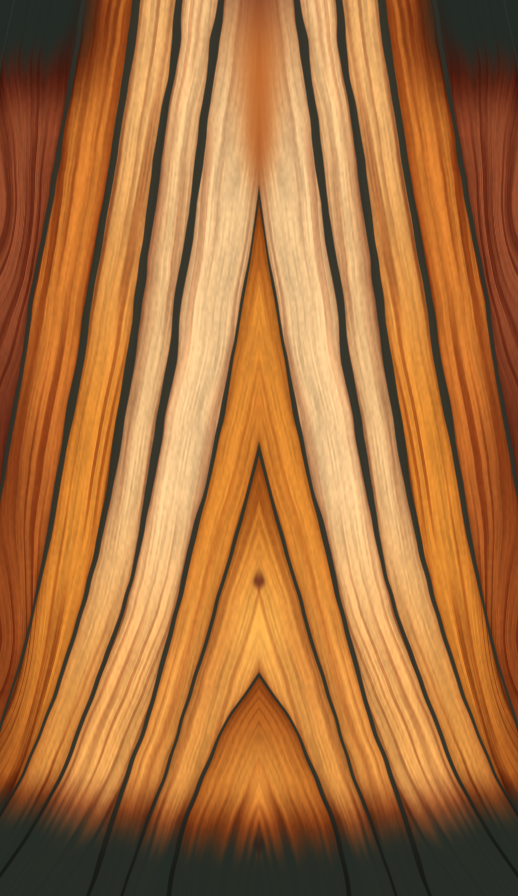
A WebGL 1 fragment shader for this texture:

```glsl
precision highp float;
// Mirrored veneer of warm wood planks, split by dark seams that fan downward.
// Curved seams bound the planks; stretched value noise follows each seam
// as grain, and the outer corners and foot are scorched to charcoal.
uniform vec2 u_resolution;

// Chevron seams: apex depth, slope, bend
const vec3 CHEVRON_LOW  = vec3(0.753, 2.45, -4.2);
const vec3 CHEVRON_MID  = vec3(0.501, 0.85, 0.45);
const vec3 CHEVRON_HIGH = vec3(0.215, 0.45, 0.50);
// Plank seams: offset at the top, slope, flare at the foot
const vec3 PLANK_1 = vec3(0.150, 0.47, 0.43);
const vec3 PLANK_2 = vec3(0.302, 0.48, 0.42);
const vec3 PLANK_3 = vec3(0.466, 0.55, 0.25);
const vec3 PLANK_4 = vec3(0.673, 0.60, 0.00);
const vec3 PLANK_5 = vec3(0.950, 0.60, 0.00);

const vec3 CREAM    = vec3(0.97, 0.79, 0.56);
const vec3 HONEY    = vec3(0.91, 0.64, 0.34);
const vec3 AMBER    = vec3(0.87, 0.54, 0.20);
const vec3 RUSSET   = vec3(0.74, 0.40, 0.17);
const vec3 UMBER    = vec3(0.57, 0.29, 0.17);
const vec3 BURNT    = vec3(0.41, 0.18, 0.12);
const vec3 CHARCOAL = vec3(0.13, 0.17, 0.15);
const vec3 SEAM     = vec3(0.18, 0.19, 0.16);
const float WOBBLE = 0.018;
const float STREAKS = 62.0;

float hash(vec2 p) {
  vec3 q = fract(vec3(p.xyx) * 0.1031);
  q += dot(q, q.yzx + 33.33);
  return fract((q.x + q.y) * q.z);
}

float noise(vec2 p) {
  vec2 i = floor(p), f = fract(p);
  f = f * f * (3.0 - 2.0 * f);
  return mix(mix(hash(i), hash(i + vec2(1.0, 0.0)), f.x),
             mix(hash(i + vec2(0.0, 1.0)), hash(i + vec2(1.0, 1.0)), f.x), f.y);
}

float chevron(vec3 k, float t) {
  float s = t - k.x;
  return s * (k.y + k.z * s);
}

float plank(vec3 k, float t) {
  return k.x + k.y * t + k.z * t * t * t * t * t;
}

// Distance of seam i from the mirror axis, and its half thickness
vec2 seamAt(float i, float t) {
  float thick = mix(0.016, 0.007, smoothstep(0.42, 0.75, t));
  if (i < 0.5) return vec2(chevron(CHEVRON_LOW, t), 0.007);
  if (i < 1.5) return vec2(chevron(CHEVRON_MID, t), 0.006);
  if (i < 2.5) return vec2(chevron(CHEVRON_HIGH, t), mix(0.004, 0.009, smoothstep(0.25, 0.5, t)));
  if (i < 3.5) return vec2(plank(PLANK_1, t), thick);
  if (i < 4.5) return vec2(plank(PLANK_2, t), thick);
  if (i < 5.5) return vec2(plank(PLANK_3, t), thick * 0.85);
  if (i < 6.5) return vec2(plank(PLANK_4, t), 0.009);
  return vec2(plank(PLANK_5, t), 0.003);
}

vec3 plankTint(float i, float t) {
  float low = smoothstep(0.5, 0.85, t);
  if (i < 0.5) return mix(AMBER, RUSSET, 0.4);
  if (i < 2.5) return mix(AMBER, HONEY, 0.6 * smoothstep(0.55, 0.8, t));
  if (i < 3.5) return mix(CREAM, HONEY, low);
  if (i < 4.5) return mix(mix(CREAM, HONEY, 0.15), mix(HONEY, AMBER, 0.5), low);
  if (i < 5.5) return mix(mix(CREAM, HONEY, 0.6), AMBER, smoothstep(0.1, 0.5, t));
  if (i < 6.5) return mix(AMBER, RUSSET, 0.5 + 0.4 * smoothstep(0.3, 0.6, t));
  return UMBER;
}

void main() {
  vec2 uv = gl_FragCoord.xy / u_resolution;
  float u = abs(uv.x - 0.5) * 2.0;  // 0 at the axis, 1 at the sides
  float t = 1.0 - uv.y;             // depth from the top
  float pixel = 2.0 / u_resolution.x;

  // Find the enclosing plank and gather seam ink and its burnt rim
  float id = 8.0, grainPos = u - 1.6, ink = 0.0, rim = 0.0;
  for (int n = 0; n < 8; n++) {
    float i = float(n);
    vec2 s = seamAt(i, t);
    float wave = noise(vec2(t * 15.0, i * 7.3)) + 0.3 * noise(vec2(t * 45.0, i * 5.7)) - 0.65;
    s.x += WOBBLE * wave * smoothstep(0.0, 0.1, s.x);
    if (u < s.x && id > 7.5) { id = i; grainPos = u - s.x; }
    float d = abs(u - s.x);
    float w = s.y * (0.7 + 0.6 * noise(vec2(t * 22.0, i * 3.1 + 40.0)));
    ink = max(ink, (1.0 - smoothstep(w - pixel, w + pixel, d)) * step(0.0, s.x + w));
    rim = max(rim, exp(-max(d - w, 0.0) * 60.0));
  }

  // Grain runs along the outer seam and bends around the side knots
  for (int k = 0; k < 2; k++) {
    vec2 q = vec2((u - 1.0) / 0.13, (t - 0.24 - 0.48 * float(k)) / 0.11);
    grainPos += 0.20 * exp(-dot(q, q));
  }
  grainPos += 0.025 * (noise(vec2(u * 5.0, t * 6.0)) - 0.5);
  float g = grainPos + id * 3.7 + 10.0;
  float broad = noise(vec2(g * 19.0, t * 2.5));
  float streak = noise(vec2(g * STREAKS, t * 4.0));
  float fine = noise(vec2(g * STREAKS * 2.2, t * 20.0));
  float fleck = noise(vec2(u * 130.0, t * 180.0));
  float outer = smoothstep(0.2, 0.8, u);
  vec3 color = plankTint(id, t);
  color *= 1.0 + 0.14 * (broad - 0.5) + 0.17 * (fine - 0.5) + 0.08 * (fleck - 0.5);
  color = mix(color, color * vec3(0.68, 0.51, 0.46), smoothstep(0.45, 0.9, streak) * mix(0.4, 0.85, outer));

  // Ridge above the top apex, glowing heartwood and dark darts on the axis
  float spread = u / max(0.12 - 0.33 * t, 0.03);
  float ridge = exp(-spread * spread) * (1.0 - smoothstep(0.15, 0.26, t));
  color = mix(color, mix(BURNT, RUSSET, smoothstep(-0.06, 0.08, t)), ridge * 0.9);
  if (id < 2.5) {
    float top = id < 0.5 ? 0.753 : (id < 1.5 ? 0.501 : 0.215);
    color *= mix(vec3(0.78, 0.66, 0.56), vec3(1.0), smoothstep(0.0, 0.14, t - top));
  }
  for (int k = 0; k < 2; k++) {
    float depth = float(k);
    vec2 heart = vec2(u / 0.11, (t - 0.70 - 0.17 * depth) / 0.05);
    color += vec3(0.10, 0.11, 0.06) * exp(-dot(heart, heart));
    float s = (t - 0.632 - 0.295 * depth) / 0.028;
    float dart = (1.0 - smoothstep(0.0, 0.018, u - 0.022 * s)) * smoothstep(0.0, 0.6, s) * (1.0 - smoothstep(0.7, 1.2, s + u * 12.0));
    color = mix(color, BURNT, dart * 0.85);
  }

  // Seams, then scorching at the foot, the top corners and the sides
  color = mix(color, color * vec3(0.62, 0.45, 0.37), rim * 0.6);
  float ragged = 0.022 * (streak - 0.5);
  float foot = smoothstep(0.85, 1.0, t + 0.045 * u * u + ragged);
  float corner = (1.0 - smoothstep(0.0, 0.17, t + ragged)) * smoothstep(0.42, 0.82, u);
  float side = 0.32 * smoothstep(0.72, 1.0, u) * smoothstep(0.28, 0.5, t);
  float scorch = max(max(foot, corner), side);
  color = mix(color, color * vec3(0.55, 0.38, 0.36), smoothstep(0.0, 0.55, scorch) * 0.9);
  color = mix(color, CHARCOAL, smoothstep(0.36, 0.9, scorch) * 0.94);
  color = mix(color, SEAM * (1.0 - 0.5 * foot), ink * 0.93);
  gl_FragColor = vec4(clamp(color, 0.0, 1.0), 1.0);
}
```
